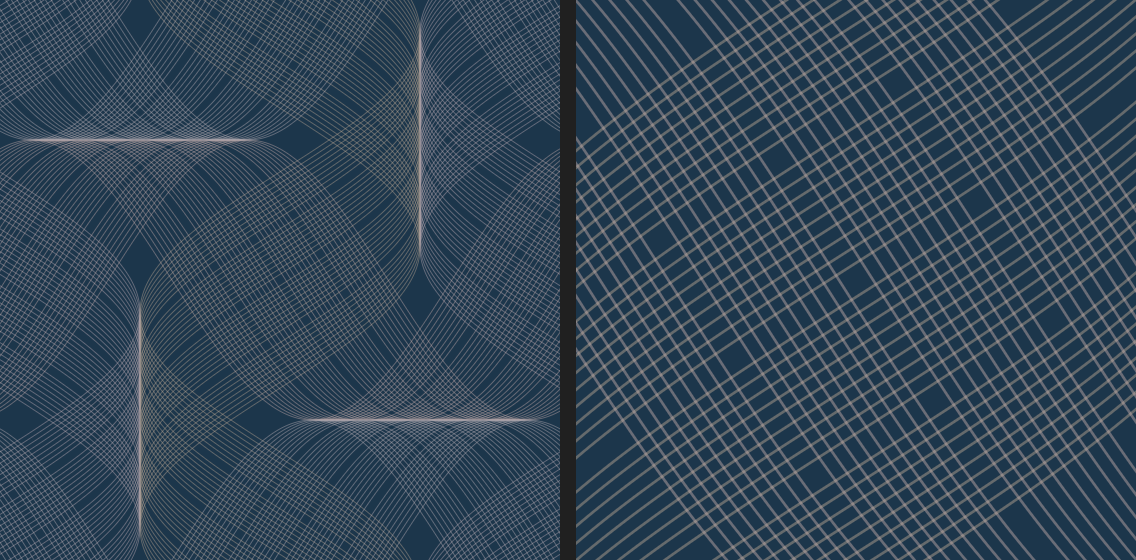
Left, the full canvas; right, a detail of the centre.
Reproduce this pattern procedurally as a Shadertoy shader.

```glsl
const float TAU = 6.2831853;

// Share of a pixel covered by a stroke whose centre lies at distance d
float strokeCoverage(float d, float width, float pixel) {
    float lo = max(d - 0.5 * width, -0.5 * pixel);
    float hi = min(d + 0.5 * width, 0.5 * pixel);
    return max(hi - lo, 0.0) / pixel;
}

// Four bands of nine cosine threads, shifted along x and wrapped in y
vec3 drawThreads(vec3 base, vec2 p, float axis, float amplitude, vec3 tint, float pixel) {
    for (int k = 1; k < 40; k++) {
        if (k % 10 == 0) continue; // gap between bands
        float phase = TAU * (p.x - 0.25 - float(k - 20) * 0.01016);
        float slope = amplitude * TAU * sin(phase);
        float offset = fract(p.y - axis - amplitude * cos(phase) + 0.5) - 0.5;
        float d = offset * inversesqrt(1.0 + slope * slope);
        base = mix(base, tint, 0.45 * strokeCoverage(d, 0.0016, pixel));
    }
    return base;
}

void mainImage(out vec4 fragColor, in vec2 fragCoord) {
    float pixel = 1.0 / iResolution.y;
    vec2 p = fragCoord * pixel;
    vec3 color = vec3(0.11, 0.21, 0.295);

    // Threads running up and down
    color = drawThreads(color, p.yx, 0.5, -0.25, vec3(0.75, 0.67, 0.58), pixel);
    color = drawThreads(color, p.yx, 0.0, 0.25, vec3(0.76, 0.69, 0.72), pixel);

    // Threads running across
    color = drawThreads(color, p, 0.5, 0.25, vec3(0.79, 0.69, 0.68), pixel);
    color = drawThreads(color, p, 0.0, -0.25, vec3(0.75, 0.71, 0.73), pixel);

    fragColor = vec4(color, 1.0);
}
```
